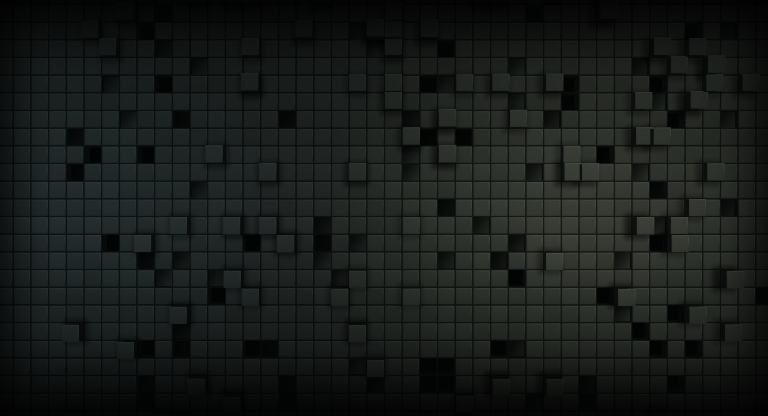
This background is drawn by a WebGL 2 fragment shader. Its source:

```glsl
#version 300 es
precision highp float;
// A dark wall of square tiles under two soft lights, cool left and warm right.
// A hash sinks some tiles into holes and raises others; raised tops lean away
// from the centre in a simple perspective, showing side walls and shadows.

uniform vec2 u_resolution;
out vec4 fragColor;

const vec2 GRID = vec2(43.44, 23.53);    // tiles across and down
const vec2 PHASE = vec2(0.745, 0.28);    // where the first grid lines fall
const float GROOVE = 0.04;               // half the gap between tiles
const float GROOVE_TONE = 0.42;
const float FACE_HALF = 0.5 - GROOVE;
const float CORNER = 0.035;
const float RIM_WIDTH = 0.11;
const float RIM_GAIN = 0.32;
const float RAISED_SHARE = 0.075;
const float SUNKEN_SHARE = 0.10;
const float RAISED_TONE = 1.10;
const float LEAN = 0.019;                // perspective shift per tile from centre
const float GROWTH = 0.09;               // raised tops look larger
const float SHADOW_REACH = 0.55;
const float SHADOW_DEPTH = 0.60;
const vec2 SHADOW_SHIFT = vec2(-0.10, -0.08);

const vec3 COOL_LIGHT = vec3(0.080, 0.098, 0.108);
const vec3 WARM_LIGHT = vec3(0.158, 0.163, 0.139);
const vec3 AMBIENT = vec3(0.054, 0.066, 0.060);
const vec3 VOID_COLOR = vec3(0.006, 0.013, 0.010);

float hash(vec2 p) {
    vec3 q = fract(vec3(p.xyx) * 0.1031);
    q += dot(q, q.yzx + 33.33);
    return fract((q.x + q.y) * q.z);
}

float roundBox(vec2 p, float halfSize) {
    vec2 d = abs(p) - halfSize + CORNER;
    return length(max(d, 0.0)) + min(max(d.x, d.y), 0.0) - CORNER;
}

float coverage(float d, float px) {
    return 1.0 - smoothstep(-0.5 * px, 0.5 * px, d);
}

float pool(vec2 uv, vec2 centre, vec2 spread) {
    vec2 d = (uv - centre) / spread;
    return exp(-dot(d, d));
}

// Smooth light over the whole wall, fading to black at the borders
vec3 wallLight(vec2 uv) {
    vec3 light = AMBIENT
        + COOL_LIGHT * pool(uv, vec2(0.09, 0.49), vec2(0.34, 0.40))
        + WARM_LIGHT * pool(uv, vec2(0.76, 0.48), vec2(0.31, 0.40));
    vec2 border = smoothstep(vec2(-0.06, -0.07), vec2(0.07, 0.19), min(uv, 1.0 - uv));
    return light * border.x * border.y;
}

// Above zero: raised. Below zero: sunken. Zero: flush.
float tileHeight(vec2 cell) {
    float across = (cell.x + 0.5 + PHASE.x) / GRID.x;
    float density = smoothstep(0.0, 0.14, across) * (1.0 - smoothstep(0.92, 1.02, across));
    float pick = hash(cell + 17.0);
    float amount = hash(cell + 71.0);
    if (pick < RAISED_SHARE * density) return mix(0.5, 1.0, amount);
    if (pick < (RAISED_SHARE + SUNKEN_SHARE) * density) return -mix(0.2, 1.0, amount);
    return 0.0;
}

vec2 lean(vec2 cell, float height) {
    return (cell + 0.5 + PHASE - 0.5 * GRID) * LEAN * height;
}

// Gentle slope of tone with a lit bevel on the upper and right edges
float faceTone(vec2 q, float d) {
    float rim = 1.0 - smoothstep(0.0, RIM_WIDTH, -d);
    float lit = smoothstep(-0.1, 0.5, q.x * 0.6 + q.y);
    return 1.0 + 0.10 * q.y + RIM_GAIN * rim * (lit - 0.25);
}

vec3 flushTile(vec2 q, vec2 cell, vec3 light, float px) {
    float d = roundBox(q, FACE_HALF);
    float wear = 0.95 + 0.10 * hash(cell + 5.0);
    return mix(light * GROOVE_TONE, light * faceTone(q, d) * wear, coverage(d, px));
}

vec3 sunkenTile(vec2 q, vec2 cell, float height, vec3 light, float px) {
    float depth = -height;
    float onFloor = coverage(roundBox(q - lean(cell, height), FACE_HALF), px);
    float glow = smoothstep(-0.5, 0.6, q.x * 0.7 - q.y * 0.5);
    float tone = mix(0.70, 0.03, smoothstep(0.25, 0.75, depth)) * mix(0.35, 1.1, glow);
    vec3 inside = VOID_COLOR + light * mix(0.16, tone, onFloor);
    return mix(light * GROOVE_TONE, inside, coverage(roundBox(q, 0.5 - 0.5 * GROOVE), px));
}

void main() {
    vec2 uv = gl_FragCoord.xy / u_resolution;
    vec2 p = uv * GRID - PHASE;
    float px = GRID.y / u_resolution.y;
    vec2 home = floor(p);
    vec3 light = wallLight(uv);

    // Flush and sunken tiles
    float height = tileHeight(home);
    vec2 q = p - home - 0.5;
    vec3 color = height < 0.0 ? sunkenTile(q, home, height, light, px)
                              : flushTile(q, home, light, px);

    // Soft shadows first, so that no shadow covers a raised face
    for (int i = 0; i < 9; i++) {
        vec2 cell = home + vec2(i % 3 - 1, i / 3 - 1);
        float h = tileHeight(cell);
        vec2 shadowOffset = SHADOW_SHIFT * h - 0.5 * lean(cell, h);
        float d = roundBox(p - cell - 0.5 - shadowOffset, FACE_HALF);
        float shade = 1.0 - smoothstep(-0.1, SHADOW_REACH, d);
        color *= 1.0 - SHADOW_DEPTH * max(h, 0.0) * shade;
    }

    // Raised tiles: swept side walls, then the top face
    for (int i = 0; i < 9; i++) {
        vec2 cell = home + vec2(i % 3 - 1, i / 3 - 1);
        float h = tileHeight(cell);
        if (h <= 0.0) continue;
        vec2 base = p - cell - 0.5;
        vec2 shift = lean(cell, h);
        float along = clamp(dot(base, shift) / max(dot(shift, shift), 1e-4), 0.0, 1.0);
        float wall = roundBox(base - shift * along, FACE_HALF);
        color = mix(color, VOID_COLOR + light * 0.22, coverage(wall, px));
        vec2 top = base - shift;
        float face = roundBox(top, FACE_HALF * (1.0 + GROWTH * h));
        color = mix(color, light * RAISED_TONE * faceTone(top, face), coverage(face, px));
    }

    fragColor = vec4(color, 1.0);
}
```
